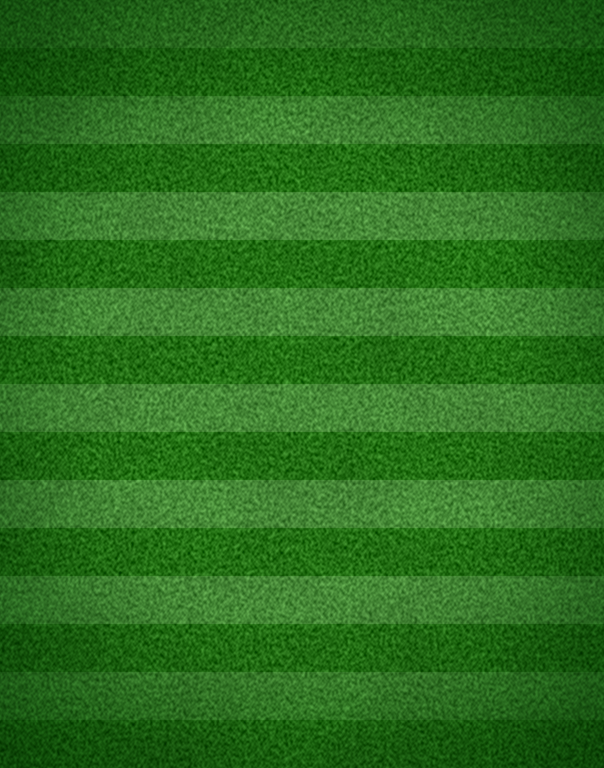
Give the GLSL for this texture, as a WebGL 1 fragment shader.

```glsl
precision highp float;
// Mown lawn: sixteen alternating dark and light bands of fine grass, shaded at the borders.

uniform vec2 u_resolution;

// Random unit gradient for a lattice point
vec2 gradient(vec2 cell) {
  vec3 h = fract(cell.xyx * vec3(0.1031, 0.1030, 0.0973));
  h += dot(h, h.yzx + 33.33);
  float angle = 6.2832 * fract((h.x + h.y) * h.z);
  return vec2(cos(angle), sin(angle));
}

// Gradient noise, roughly -0.7 to 0.7
float noise(vec2 p) {
  vec2 i = floor(p), f = fract(p);
  vec2 w = f * f * f * (f * (f * 6.0 - 15.0) + 10.0);
  float a = dot(gradient(i), f);
  float b = dot(gradient(i + vec2(1.0, 0.0)), f - vec2(1.0, 0.0));
  float c = dot(gradient(i + vec2(0.0, 1.0)), f - vec2(0.0, 1.0));
  float d = dot(gradient(i + 1.0), f - 1.0);
  return mix(mix(a, b, w.x), mix(c, d, w.x), w.y);
}

// Short blades leaning both ways, over softer tufts
float grassGrain(vec2 p) {
  vec2 leanRight = mat2(0.8, 0.6, -0.6, 0.8) * p;
  vec2 leanLeft = mat2(0.8, -0.6, 0.6, 0.8) * p;
  float blades = noise(leanRight * vec2(290.0, 170.0))
               + noise(leanLeft * vec2(270.0, 160.0) + 37.0);
  float tufts = noise(p * vec2(95.0, 120.0) + 11.0);
  return 0.16 * blades + 0.07 * tufts;
}

void main() {
  vec2 uv = gl_FragCoord.xy / u_resolution;
  vec2 p = gl_FragCoord.xy / u_resolution.y;

  // Eight pairs of bands, dark one lowest
  float fromLightCentre = abs(fract(uv.y * 8.0 - 0.25) - 0.5);
  float soft = 6.0 / u_resolution.y;
  float light = 1.0 - smoothstep(0.25 - soft, 0.25 + soft, fromLightCentre);

  // Mowing contrast fades towards the top and bottom
  light *= 1.0 - 0.45 * smoothstep(0.28, 0.5, abs(uv.y - 0.5));
  vec3 color = mix(vec3(0.135, 0.435, 0.075), vec3(0.275, 0.535, 0.215), light);

  // Blade texture and broad uneven patches
  color += vec3(0.85, 1.0, 0.75) * grassGrain(p);
  color *= 1.0 + 0.07 * noise(p * 7.0) + 0.06 * noise(p * 23.0 + 5.0);

  // Border shade keeps the green and drains red and blue
  float border = smoothstep(0.45, 1.2, length((uv - 0.5) * vec2(1.6, 1.7)));
  color *= 1.0 - vec3(0.62, 0.36, 0.62) * border;

  gl_FragColor = vec4(clamp(color, 0.0, 1.0), 1.0);
}
```
